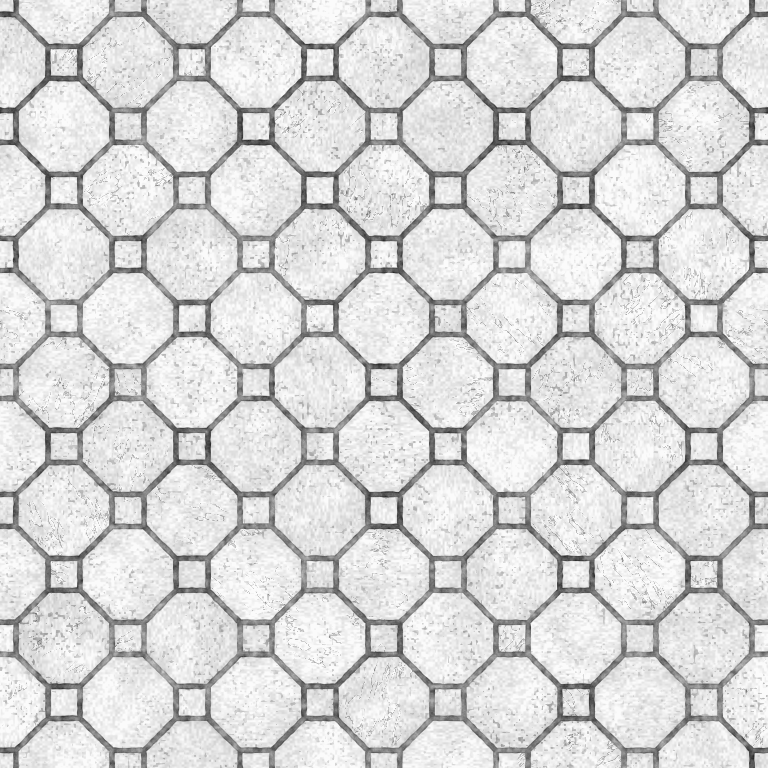
Give the GLSL for this pattern, as a Shadertoy shader.

```glsl
#define GRID 12.0          // half-repeats per side (6 full repeats)
#define SHIFT_Y 0.025      // vertical offset of the lattice, in grid units
#define SQUARE_HALF 0.25   // half side of a small square, to the joint centre
#define JOINT_HALF 0.043   // half width of a joint
#define STONE_TONE 0.928
#define JOINT_TONE 0.46
#define PIT_DEPTH 0.24
#define MARKED_SHARE 0.3   // share of tiles with scratched patches
#define NO_WRAP 4096.0     // period for noise local to one tile

float hash(vec2 p) {
    vec3 h = fract(p.xyx * 0.1031);
    h += dot(h, h.yzx + 33.33);
    return fract((h.x + h.y) * h.z);
}

// Value noise that wraps after a whole number of lattice cells
float noise(vec2 p, float period) {
    vec2 i = floor(p), f = fract(p);
    f = f * f * (3.0 - 2.0 * f);
    vec2 a = mod(i, period), b = mod(i + 1.0, period);
    return mix(mix(hash(a), hash(vec2(b.x, a.y)), f.x),
               mix(hash(vec2(a.x, b.y)), hash(b), f.x), f.y);
}

float fbm(vec2 p, float period) {
    float sum = 0.0, amp = 0.5;
    for (int k = 0; k < 4; k++) {
        sum += amp * noise(p, period);
        p *= 2.0;
        period *= 2.0;
        amp *= 0.5;
    }
    return sum / 0.9375;
}

// Converts between grid axes and the diagonal axes of the checkered lattice
vec2 diagonalAxes(vec2 p) { return vec2(p.x + p.y, p.x - p.y); }

float stoneTone(vec2 local, vec2 id, float inset) {
    float seed = hash(id + 17.0), seed2 = hash(id + 53.0);
    vec2 q = local + 80.0 * vec2(seed, seed2);

    // Tile shade, clouds and directional grain
    float tone = STONE_TONE + 0.035 * (hash(id + 91.0) - 0.5);
    tone += 0.16 * (fbm(q * 2.5, NO_WRAP) - 0.5);
    vec2 weave = mix(vec2(34.0, 18.0), vec2(20.0, 34.0), seed2);
    tone += 0.13 * (noise(q * weave, NO_WRAP) - 0.5);

    // Pits, gathered in patches
    float density = smoothstep(0.32, 0.62, fbm(q * 3.0 + 9.0, NO_WRAP));
    float pits = smoothstep(0.68, 0.88, noise(q * 25.0 + 5.0, NO_WRAP));
    tone -= PIT_DEPTH * pits * density * mix(0.45, 1.0, seed);

    // Embossed scratches on some tiles
    float angle = 6.2832 * seed;
    vec2 along = mat2(cos(angle), sin(angle), -sin(angle), cos(angle)) * local;
    vec2 s = along * vec2(3.0, 9.0) + 60.0 * vec2(seed2, seed);
    float ridge = fbm(s, NO_WRAP) - 0.5;
    float patches = smoothstep(0.48, 0.62, noise(q * 3.2 + 31.0, NO_WRAP));
    float marked = step(hash(id + 7.0), MARKED_SHARE) * patches;
    tone -= 0.22 * marked * (1.0 - smoothstep(0.0, 0.03, abs(ridge)));
    tone += 0.05 * marked * (1.0 - smoothstep(0.0, 0.03, abs(ridge - 0.045)));

    // Soiled rim
    tone -= 0.10 * exp(-16.0 * inset) * noise(q * 5.0, NO_WRAP);
    return min(tone, 0.985);
}

float jointTone(vec2 uv, float across, float diagonal) {
    float grit = fbm(uv * 160.0, 160.0) - 0.5;
    float stain = fbm(uv * GRID, GRID) - 0.5;
    float tone = JOINT_TONE + 0.5 * grit + 0.35 * stain + 0.06 * diagonal;
    return tone - 0.09 * smoothstep(0.35, 0.9, across);
}

void mainImage(out vec4 fragColor, in vec2 fragCoord) {
    vec2 uv = fragCoord / iResolution.xy;
    vec2 g = uv * GRID - vec2(0.0, SHIFT_Y);
    float pixel = GRID / min(iResolution.x, iResolution.y);

    // Squares sit on even lattice points, octagons on odd ones
    vec2 d = 0.5 * diagonalAxes(g);
    vec2 squareCentre = diagonalAxes(floor(d + 0.5));
    vec2 octCentre = diagonalAxes(floor(d) + 0.5);

    // Depth inside each shape, zero on the joint centre line
    vec2 a = abs(g - squareCentre), o = abs(g - octCentre);
    float squareReach = max(a.x, a.y);
    float squareDepth = SQUARE_HALF - squareReach;
    float octDepth = min(1.0 - SQUARE_HALF - max(o.x, o.y),
                         (1.0 - o.x - o.y) * 0.70711);
    float depth = max(squareDepth, octDepth);
    vec2 centre = squareDepth > octDepth ? squareCentre : octCentre;

    // Slightly chipped tile edges
    float chipped = depth + 0.014 * (noise(uv * 180.0, 180.0) - 0.5);
    float inset = max(chipped - JOINT_HALF, 0.0);

    float stone = stoneTone(g - centre, mod(centre, GRID), inset);
    float diagonal = smoothstep(0.28, 0.36, squareReach);
    float joint = jointTone(uv, abs(depth) / JOINT_HALF, diagonal);
    float cover = smoothstep(-0.7 * pixel, 0.7 * pixel, chipped - JOINT_HALF);
    fragColor = vec4(vec3(mix(joint, stone, cover)), 1.0);
}
```
